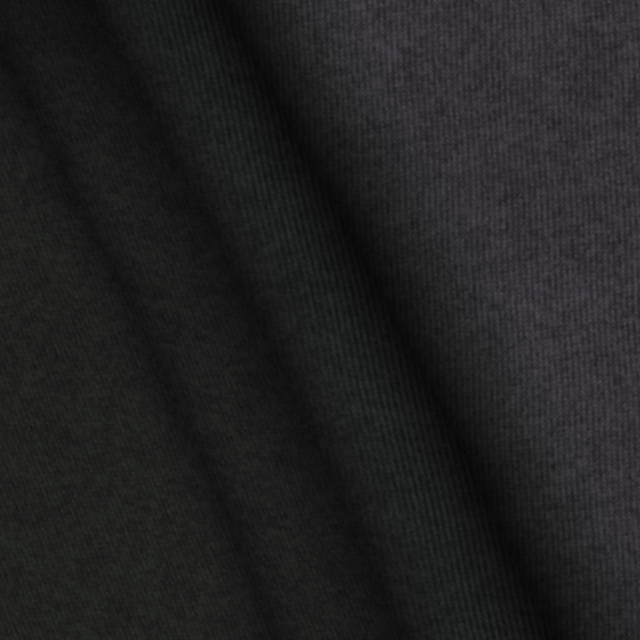
This texture is drawn by a Shadertoy shader. Its source:

```glsl
// Dark jersey cloth lying in three diagonal folds, lavender grey at the right.
// Crease curves give soft shading; ribs and rows of stitches give the weave,
// and smooth cellular noise adds the fuzz of the yarn.

#define CHARCOAL vec3(0.122, 0.128, 0.121)
#define LAVENDER vec3(0.209, 0.201, 0.219)
#define WALES 104.0
#define ROWS 135.0
#define RIB_DEPTH 0.13
#define ROW_DEPTH 0.075
#define FUZZ 0.34
#define FLECK 0.16

const float TAU = 6.28318;

vec2 hash2(vec2 p) {
    vec3 q = fract(vec3(p.xyx) * vec3(0.1031, 0.103, 0.0973));
    q += dot(q, q.yzx + 33.33);
    return fract((q.xx + q.yz) * q.zy);
}

// Smooth cellular noise: random cell values blended by distance, about -0.5..0.5
float cellNoise(vec2 p) {
    vec2 cell = floor(p);
    vec2 f = p - cell;
    float sum = 0.0, total = 0.0;
    for (int j = -1; j <= 1; j++)
    for (int i = -1; i <= 1; i++) {
        vec2 o = vec2(i, j);
        vec2 seed = hash2(cell + o + 50.0);
        vec2 r = o + seed - f;
        float weight = exp(-5.0 * dot(r, r));
        sum += weight * (hash2(cell + o + 317.0).x - 0.5);
        total += weight;
    }
    return sum / total;
}

// Horizontal distance to a crease running from the top edge to the bottom edge
float creaseDistance(vec2 uv, float top, float bottom, float bow) {
    float t = 1.0 - uv.y;
    float wave = 0.002 * sin(19.0 * t + 40.0 * top);
    return uv.x - mix(top, bottom, t) - bow * sin(0.5 * TAU * t) - wave;
}

// Soft shadow with its own width on each side of the crease
float shadow(float d, float leftWidth, float rightWidth) {
    float w = d < 0.0 ? leftWidth : rightWidth;
    return exp(-pow(abs(d) / w, 1.4));
}

// Ribs and V-shaped stitch rows
float stitches(vec2 p, float wales, float ribDepth) {
    float w = p.x * wales;
    float across = fract(w) - 0.5;
    float row = p.y * ROWS + 1.1 * abs(across) + 0.35 * hash2(vec2(floor(w), 7.0)).x;
    float rib = -cos(TAU * w);
    return ribDepth * rib + ROW_DEPTH * cos(TAU * row) * (0.6 + 0.4 * rib);
}

void mainImage(out vec4 fragColor, in vec2 fragCoord) {
    vec2 uv = fragCoord / iResolution.xy;

    // Signed distances to the three creases
    float mainCrease = creaseDistance(uv, 0.345, 0.866, 0.012);
    float midCrease = creaseDistance(uv, 0.137, 0.630, 0.020);
    float leftCrease = creaseDistance(uv, -0.040, 0.436, 0.017);
    float onFold = step(0.0, midCrease) * step(mainCrease, 0.0);
    float onRight = step(0.0, mainCrease);

    // Base colour and broad light
    float lavender = smoothstep(0.015, 0.215, mainCrease);
    vec3 color = mix(CHARCOAL, LAVENDER, lavender);
    float foldLight = exp(-pow((midCrease - 0.115) / 0.06, 2.0)) * onFold;
    color *= 1.0 + foldLight * vec3(0.04, 0.06, 0.11);
    float drape = sin(5.0 * uv.x + 2.0 * uv.y) + sin(9.0 * uv.y - 4.0 * uv.x + 1.0);
    color *= 1.0 + 0.025 * drape;
    color *= 1.0 - 0.22 * smoothstep(0.45, 0.0, length(uv - vec2(0.0, 1.0)));
    color *= 1.0 - 0.16 * lavender * smoothstep(0.18, 0.0, uv.y);

    // Shadows gathered in the folds
    color *= 1.0 - 0.66 * shadow(mainCrease, 0.060, 0.050);
    color *= 1.0 - 0.46 * shadow(midCrease, 0.075, 0.038);
    color *= 1.0 - 0.38 * shadow(leftCrease, 0.036, 0.034);

    // Weave: upright at the right, leaning on the fold, finer at the left
    float tilt = 0.38 - 0.16 * onFold - 0.33 * onRight;
    float wales = WALES * (1.2 - 0.28 * onFold - 0.15 * onRight);
    float ribFade = 0.5 + 0.9 * onFold * smoothstep(0.03, 0.16, midCrease) + 0.25 * onRight;
    vec2 sway = 0.0012 * vec2(sin(23.0 * uv.y + 9.0 * uv.x), sin(31.0 * uv.x + 5.0 * uv.y));
    vec2 cloth = vec2(uv.x + tilt * uv.y, uv.y - 0.1 * uv.x) + sway;
    float weave = stitches(cloth, wales, RIB_DEPTH * ribFade);

    // Yarn fuzz, and longer flecks that lie along the rows
    weave += FUZZ * cellNoise(cloth * vec2(210.0, 170.0));
    weave += FLECK * cellNoise(cloth * vec2(45.0, 120.0) + 19.0);
    weave += 0.09 * cellNoise(uv * 24.0);
    color *= 1.0 + weave;

    fragColor = vec4(color, 1.0);
}
```
